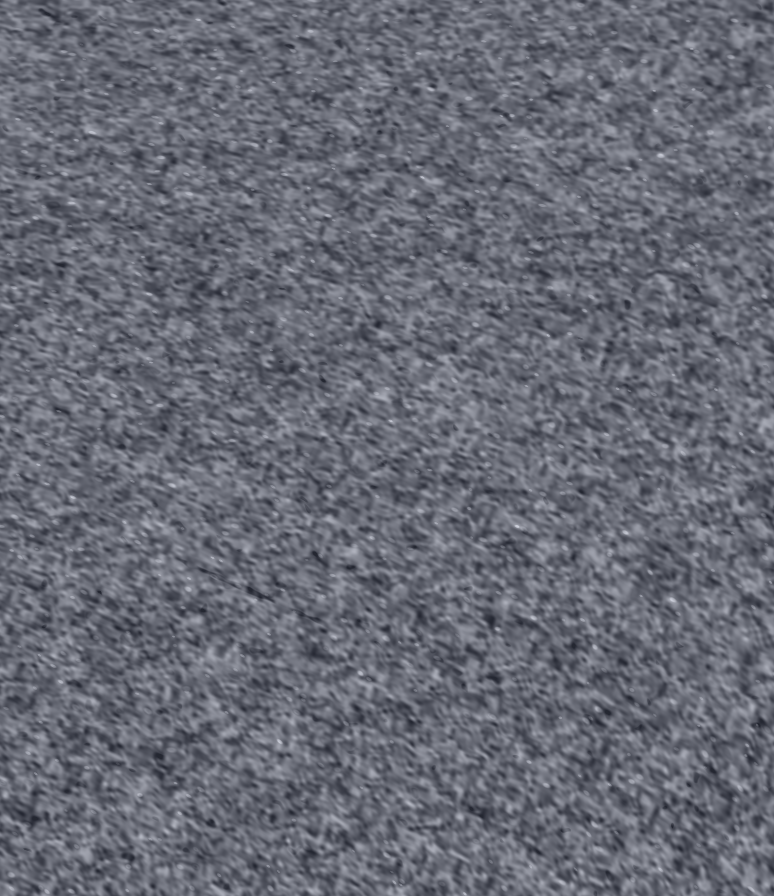
Write a WebGL 2 fragment shader that draws this texture.

```glsl
#version 300 es
precision highp float;

uniform vec2 u_resolution;
out vec4 fragColor;

const vec3 STONE_TINT = vec3(0.0, 0.011, 0.054);
const float BASE_TONE = 0.408;

// Integer hash: three values in 0..1 per cell and seed
vec3 hash3(vec2 cell, int seed) {
    uvec3 v = uvec3(ivec3(ivec2(cell), seed));
    v = v * 1664525u + 1013904223u;
    v.x += v.y * v.z;
    v.y += v.z * v.x;
    v.z += v.x * v.y;
    v ^= v >> 16u;
    v.x += v.y * v.z;
    v.y += v.z * v.x;
    v.z += v.x * v.y;
    return vec3(v >> 8u) / 16777216.0;
}

// Smooth value noise centred on zero
float noise(vec2 p, int seed) {
    vec2 cell = floor(p);
    vec2 f = fract(p);
    f = f * f * (3.0 - 2.0 * f);
    float bottom = mix(hash3(cell, seed).x, hash3(cell + vec2(1, 0), seed).x, f.x);
    float top = mix(hash3(cell + vec2(0, 1), seed).x, hash3(cell + vec2(1, 1), seed).x, f.x);
    return mix(bottom, top, f.y) - 0.5;
}

// Randomly placed soft spots; stretched input gives stretched spots
float scatter(vec2 p, float density, float minRadius, float maxRadius, int seed) {
    vec2 cell = floor(p);
    float mask = 0.0;
    for (int y = -1; y <= 1; y++) {
        for (int x = -1; x <= 1; x++) {
            vec2 id = cell + vec2(x, y);
            vec3 place = hash3(id, seed);
            vec3 kind = hash3(id, seed + 50);
            float radius = mix(minRadius, maxRadius, kind.y);
            float spot = 1.0 - smoothstep(radius * 0.35, radius, length(p - id - place.xy));
            mask = max(mask, spot * step(kind.x, density) * mix(0.5, 1.0, kind.z));
        }
    }
    return mask;
}

// Along/across coordinates: steep and coarse below, flat and fine above
vec2 foliation(vec2 p) {
    float slope = mix(0.58, 0.2, p.y);
    float across = p.y + slope * (p.x - 0.43);
    return vec2(p.x - 0.35 * p.y, across * (0.86 + 0.14 * across));
}

// Thin broken fracture that fades at both ends
float fracture(vec2 p, vec2 start, vec2 end, float width) {
    vec2 span = end - start;
    float t = clamp(dot(p - start, span) / dot(span, span), 0.0, 1.0);
    float dist = length(p - start - span * t) + 0.003 * noise(p * 90.0, 31);
    float breaks = smoothstep(-0.3, 0.15, noise(p * 70.0, 32));
    return (1.0 - smoothstep(width * 0.3, width, abs(dist))) * breaks * smoothstep(0.0, 0.1, t * (1.0 - t));
}

void main() {
    vec2 p = gl_FragCoord.xy / u_resolution.y;
    vec2 g = foliation(p);
    vec2 bent = g + 0.004 * vec2(noise(p * 60.0, 1), noise(p * 60.0, 2));

    // Interlocking grains at several sizes
    float grain = 0.25 * noise(bent * vec2(120.0, 225.0), 3);
    grain += 0.21 * noise((bent + vec2(0.0, 0.15 * g.x)) * vec2(150.0, 200.0), 4);
    grain += 0.14 * noise((bent - vec2(0.0, 0.1 * g.x)) * vec2(55.0, 115.0), 5);
    grain += 0.06 * noise(bent * vec2(20.0, 48.0), 6);
    grain += 0.03 * noise(g * vec2(4.0, 9.0), 7);
    float tone = BASE_TONE + grain * mix(1.12, 0.88, p.y);

    // Pale flakes, bright crystals and dark pits
    vec2 ragged = g + 0.008 * vec2(noise(p * 110.0, 8), noise(p * 110.0, 9));
    tone += 0.09 * scatter(ragged * vec2(12.0, 40.0), 0.07, 0.15, 0.4, 10);
    tone += 0.19 * scatter(bent * vec2(46.0, 84.0), 0.15, 0.13, 0.32, 11);
    tone -= 0.14 * scatter(ragged * vec2(36.0, 60.0), 0.13, 0.15, 0.38, 12);

    // Single long fracture
    tone -= 0.2 * fracture(p, vec2(0.19, 0.38), vec2(0.37, 0.3), 0.0035);

    fragColor = vec4(clamp(vec3(max(tone, 0.14)) + STONE_TINT, 0.0, 1.0), 1.0);
}
```
